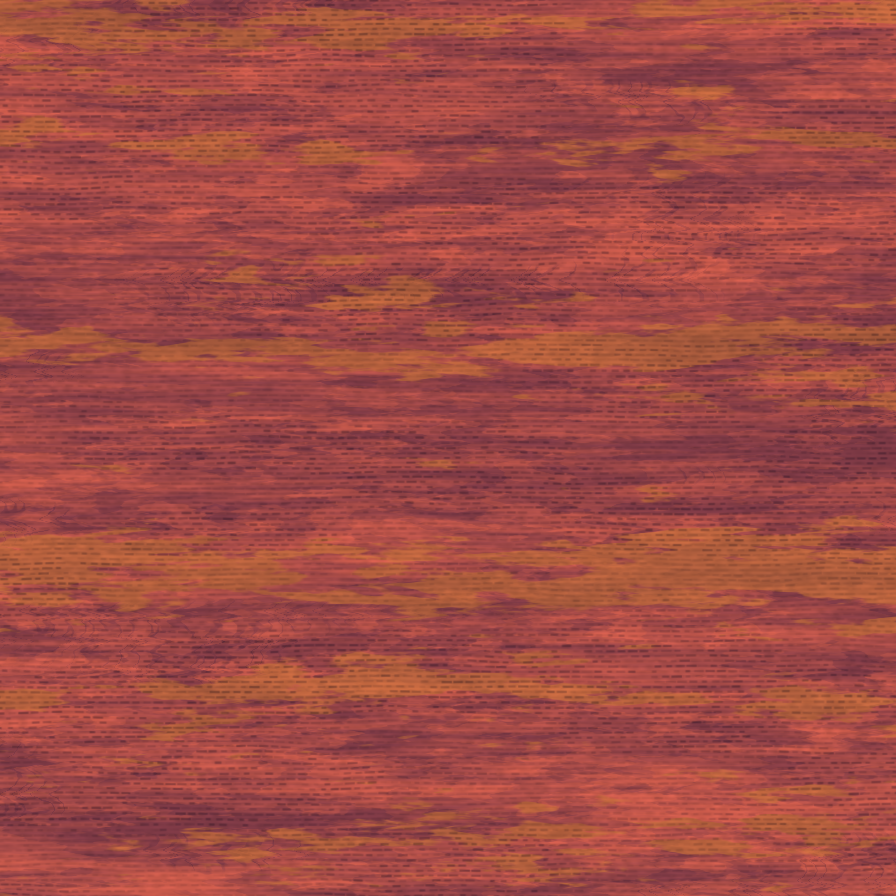
This texture is drawn by a WebGL 1 fragment shader. Its source:

```glsl
precision highp float;
// Woven grasscloth washed with plum, coral and ochre paint in level streaks.
// Stretched value noise lays the paint in ragged flecks, wavering bands gather
// the ochre, and uneven dark stitches between fine ribs give the weave.

uniform vec2 u_resolution;

const float THREADS = 176.0;
const float STITCHES = 80.0;
const vec3 PLUM = vec3(0.485, 0.222, 0.267);
const vec3 CORAL = vec3(0.775, 0.345, 0.290);
const vec3 OLIVE = vec3(0.65, 0.355, 0.220);
const vec3 ORANGE = vec3(0.775, 0.420, 0.240);
const vec3 STITCH_SHADE = vec3(0.74, 0.74, 0.82);

float hash(vec2 p) {
  vec3 q = fract(p.xyx * 0.1031);
  q += dot(q, q.yzx + 33.33);
  return fract((q.x + q.y) * q.z);
}

float noise(vec2 p) {
  vec2 cell = floor(p);
  vec2 f = fract(p);
  f = f * f * (3.0 - 2.0 * f);
  float low = mix(hash(cell), hash(cell + vec2(1.0, 0.0)), f.x);
  float high = mix(hash(cell + vec2(0.0, 1.0)), hash(cell + 1.0), f.x);
  return mix(low, high, f.y);
}

// Four octaves, normalised to the range 0 to 1.
float fbm(vec2 p) {
  float sum = 0.0;
  float weight = 0.533;
  for (int i = 0; i < 4; i++) {
    sum += weight * noise(p);
    p = p * 2.03 + vec2(17.3, 9.1);
    weight *= 0.5;
  }
  return sum;
}

// Noise centred on zero, stretched by a frequency per axis.
float streak(vec2 p, vec2 frequency, float seed) {
  return fbm(p * frequency + seed) - 0.5;
}

// Crisp torn patches: broad placement broken up by fine grain.
float flecks(vec2 p, float seed) {
  float field = streak(p, vec2(4.0, 24.0), seed);
  field += 0.9 * streak(p, vec2(24.0, 85.0), seed + 13.0);
  return smoothstep(0.06, 0.12, field);
}

// Wavering level bands, spread by the golden ratio and thinning in turn.
float ochreBands(vec2 p) {
  float strength = 0.0;
  for (int i = 0; i < 5; i++) {
    float k = float(i);
    float centre = fract(0.37 + k * 0.618);
    float wander = 0.04 * (noise(vec2(p.x * 2.2, k * 7.0 + 3.0)) - 0.5);
    float d = (p.y - centre - wander) * (1.0 + 0.5 * k) / 0.046;
    strength = max(strength, exp(-d * d) / (1.0 + 0.2 * k));
  }
  return strength;
}

// Thin upright cracks in the paint, gathered in a few narrow patches.
float cracks(vec2 p) {
  float line = abs(noise(p * vec2(95.0, 42.0) + 61.0) - 0.5);
  float patches = smoothstep(0.66, 0.78, noise(p * vec2(4.0, 19.0) + 23.0));
  return patches * (1.0 - smoothstep(0.03, 0.10, line));
}

// Position on the plum to coral scale.
float paintTone(vec2 p) {
  float tone = 0.46 + 0.95 * streak(p, vec2(1.0, 11.0), 4.0);
  tone += 0.55 * streak(p, vec2(4.0, 50.0), 31.0);
  tone += 1.05 * streak(p, vec2(10.0, 150.0), 57.0);
  tone += 0.25 * flecks(p, 83.0) - 0.25 * flecks(p, 109.0);
  return clamp(tone - 0.28 * cracks(p), 0.0, 1.05);
}

float ochreCover(vec2 p) {
  float cover = 0.46 * ochreBands(p);
  cover += 0.65 * streak(p, vec2(2.5, 16.0), 137.0);
  cover += 0.55 * streak(p, vec2(8.0, 60.0), 163.0);
  cover += 0.75 * streak(p, vec2(22.0, 100.0), 179.0);
  return smoothstep(0.17, 0.30, cover);
}

// Dark gaps between threads: dashes of uneven length, staggered row by row.
float stitches(vec2 p, float pixel) {
  float y = p.y * THREADS + 0.7 * noise(p * vec2(14.0, 30.0));
  float row = floor(y);
  float x = p.x * STITCHES + 0.5 * mod(row, 2.0) + 0.6 * hash(vec2(row, 5.0));
  float strength = hash(vec2(floor(x), row));
  float halfLength = mix(0.20, 0.48, hash(vec2(row, floor(x) + 9.0)));
  float softX = 0.08 + 0.5 * pixel * STITCHES;
  float softY = 0.10 + 0.4 * pixel * THREADS;
  float dash = 1.0 - smoothstep(halfLength - softX, halfLength + softX, abs(fract(x) - 0.5));
  dash *= 1.0 - smoothstep(0.22 - softY, 0.22 + softY, abs(fract(y) - 0.5));
  float wear = smoothstep(0.25, 0.65, noise(p * vec2(4.0, 22.0) + 191.0));
  return dash * strength * mix(0.35, 1.0, wear);
}

void main() {
  float pixel = 1.0 / u_resolution.y;
  vec2 p = gl_FragCoord.xy * pixel;

  // Each thread carries the paint a little sideways.
  vec2 q = p;
  q.x += 0.030 * (noise(vec2(7.0, p.y * THREADS)) - 0.5);
  q.y += 0.012 * (noise(p * vec2(3.0, 5.0) + 41.0) - 0.5);

  // Paint layers; the red below shows a little through the ochre.
  float tone = paintTone(q);
  vec3 color = mix(PLUM, CORAL, tone);
  float ochreTone = 0.25 + 0.5 * tone + 1.3 * streak(q, vec2(5.0, 45.0), 211.0);
  vec3 ochre = mix(OLIVE, ORANGE, clamp(ochreTone, 0.0, 1.0));
  color = mix(color, ochre, 0.85 * ochreCover(q));

  // Weave relief: uneven ribs, stitches and fibre grain.
  float bend = 0.7 * noise(p * vec2(14.0, 30.0));
  float rib = cos(6.28319 * (p.y * THREADS + bend));
  color *= 1.01 + 0.026 * rib;
  color *= mix(vec3(1.0), STITCH_SHADE, stitches(p, pixel));
  color *= 1.0 + 0.12 * (noise(p * vec2(120.0, 300.0)) - 0.5);

  gl_FragColor = vec4(color, 1.0);
}
```
